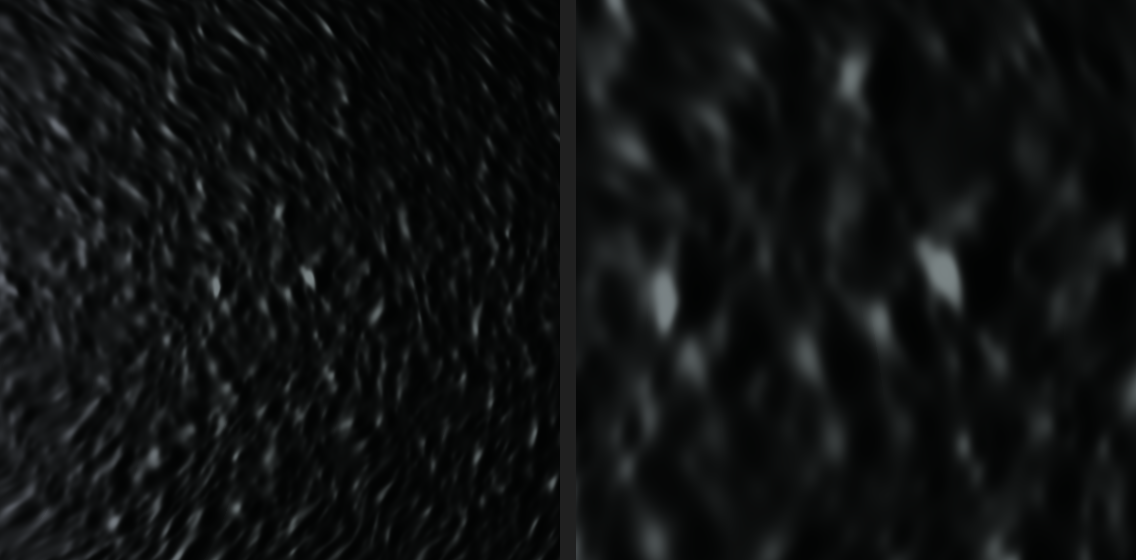
Left: the whole. Right: its middle third, enlarged.
Write a WebGL 2 fragment shader that draws this texture.

```glsl
#version 300 es
precision highp float;
// Dark grained leather with small elongated pebbles, lit softly from the left.

#define GRAIN_SIZE vec2(0.027, 0.037)  // cell of the main grain
#define FINE_SCALE 1.75                // fine grain relative to main
#define FINE_WEIGHT 0.5
#define BUMP_TIGHTNESS 4.0
#define GRAIN_BEND 0.55                // lean of the grain toward top and bottom
#define LIGHT_PEAK 0.105               // glow at the left edge
#define LIGHT_FALLOFF 2.6
#define AMBIENT 0.015
#define SHEEN_LIMIT 0.5                // highlights roll off below this
#define BLACK vec3(0.007, 0.011, 0.010)

uniform vec2 u_resolution;
out vec4 fragColor;

vec3 hash3(vec2 cell) {
  vec3 q = fract(cell.xyx * vec3(0.1031, 0.1030, 0.0973));
  q += dot(q, q.yxz + 33.33);
  return fract((q.xxy + q.yzz) * q.zyx);
}

// Sideways slope of round bumps scattered one per cell, positive facing left
float bumpSlope(vec2 p) {
  vec2 cell = floor(p);
  float slope = 0.0;
  for (int j = -1; j <= 1; j++) {
    for (int i = -1; i <= 1; i++) {
      vec2 neighbour = cell + vec2(i, j);
      vec3 rnd = hash3(neighbour + 61.0);
      vec2 d = p - neighbour - rnd.xy;
      float height = rnd.z * 1.4 - 0.4;
      slope -= height * d.x * exp(-BUMP_TIGHTNESS * dot(d, d));
    }
  }
  return slope * 12.8;
}

// Bend and wobble the hide so that the grain changes direction
vec2 stretchHide(vec2 p) {
  float lean = p.y - 0.45;
  vec2 q = p;
  q.x += GRAIN_BEND * lean * lean + 0.12 * exp(-3.0 * p.x);
  q.x += 0.006 * sin(p.y * 23.0 + 4.0 * sin(p.x * 9.0));
  q.y += 0.008 * sin(p.x * 19.0 + 3.0 * sin(p.y * 7.0 + 1.0));
  return q;
}

// Broad light: bright at the left, fading right and into the upper corner
float broadLight(vec2 p) {
  float glow = AMBIENT + LIGHT_PEAK * exp(-LIGHT_FALLOFF * p.x);
  float topShade = mix(0.7, 0.4, p.x);
  glow *= mix(1.0, topShade, smoothstep(0.5, 1.0, p.y));
  glow *= mix(0.8, 1.0, smoothstep(0.0, 0.4, p.y));
  float patches = sin(p.x * 17.0 + 2.0 * sin(p.y * 11.0))
                * sin(p.y * 14.0 + 2.0 * sin(p.x * 8.0 + 2.0));
  return glow * (1.0 + 0.18 * patches);
}

void main() {
  vec2 uv = gl_FragCoord.xy / u_resolution;
  vec2 grain = stretchHide(uv) / GRAIN_SIZE;

  // Relief in two sizes, scaled to a spread near one
  vec2 fineGrain = grain * FINE_SCALE + vec2(17.3, 5.7);
  float relief = bumpSlope(grain) + FINE_WEIGHT * bumpSlope(fineGrain);
  relief /= sqrt(1.0 + FINE_WEIGHT * FINE_WEIGHT);

  // Slopes facing the light rise steeply to glossy peaks
  float gloss = mix(0.6, 0.95, smoothstep(0.0, 0.4, uv.x));
  float light = broadLight(uv) * exp(gloss * relief);
  light = SHEEN_LIMIT * (1.0 - exp(-light / SHEEN_LIMIT));

  vec3 tint = mix(vec3(0.96, 0.99, 1.07), vec3(0.94, 1.01, 1.02),
                  smoothstep(0.0, 0.5, uv.x));
  fragColor = vec4(BLACK + tint * light, 1.0);
}
```
